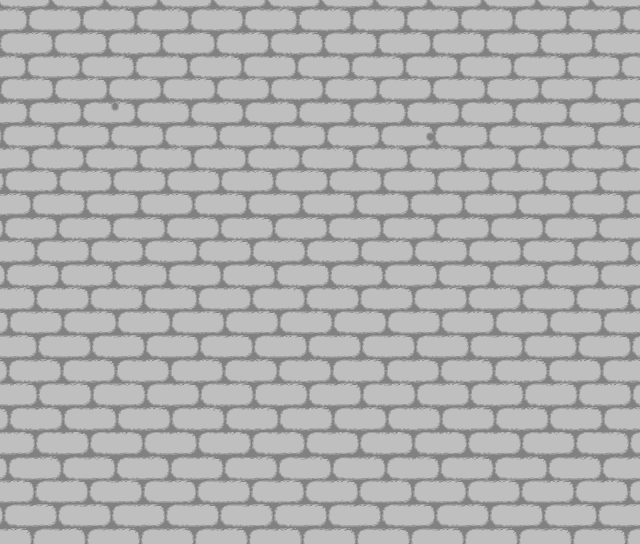
A Shadertoy shader for this texture:

```glsl
// Staggered courses of rounded grey bricks with ragged, worn edges and dark mortar.

float hash(vec2 p) {
    return fract(sin(dot(p, vec2(127.1, 311.7))) * 43758.5453);
}

float valueNoise(vec2 p) {
    vec2 i = floor(p), f = fract(p);
    f = f * f * (3.0 - 2.0 * f);
    return mix(mix(hash(i), hash(i + vec2(1, 0)), f.x),
               mix(hash(i + vec2(0, 1)), hash(i + vec2(1, 1)), f.x), f.y);
}

float roundedBox(vec2 p, vec2 halfSize, float radius) {
    vec2 q = abs(p) - halfSize + radius;
    return length(max(q, 0.0)) + min(max(q.x, q.y), 0.0) - radius;
}

// Coverage of the region d < 0 with a narrow smoothed edge
float inside(float d, float width) {
    return clamp(0.5 - d / width, 0.0, 1.0);
}

void mainImage(out vec4 fragColor, in vec2 fragCoord) {
    // The canvas is 768 by 654 units, with y measured down from the top
    vec2 p = fragCoord / iResolution.xy * vec2(768.0, 654.0);
    p.y = 654.0 - p.y;
    float edge = 0.35 * 768.0 / iResolution.x;
    vec2 pitch = vec2(64.8, 28.4);

    // Courses: a slow drift in height and a jittered half-brick stagger
    float course = (p.y + 4.4 + 3.0 * (1.0 - cos(6.2832 * p.y / 654.0))) / pitch.y;
    float row = floor(course + 0.5);
    float left = 6.0 + 34.0 * mod(row, 2.0) - 6.0 * cos(row * 0.2)
               + 4.0 * (hash(vec2(row, 3.0)) - 0.5);
    float along = (p.x - left + 1.7) / pitch.x;
    float column = floor(along);
    vec2 local = vec2(along - column - 0.5, row - course) * pitch;
    local.y += 1.2 * (hash(vec2(row, 8.0)) - 0.5);

    // Ragged outline, mostly shared by all bricks, roughest at the upper right
    vec2 grainPos = local / vec2(2.4, 1.7);
    float grain = mix(valueNoise(grainPos + 60.0),
                      valueNoise(grainPos + 40.0 * vec2(column, row) + 90.0), 0.25);
    float wear = smoothstep(5.0, 11.0, local.y) * smoothstep(-12.0, 24.0, local.x);
    float d = roundedBox(local, vec2(30.9, 12.2), 10.5);
    d += (grain - 0.5) * (2.4 + 3.4 * wear);

    // Two chipped bricks
    vec2 brick = vec2(column, row);
    if (brick == vec2(1, 5)) d = max(d, 4.0 - length((local - vec2(7, 8)) * vec2(1.0, 0.8)));
    if (brick == vec2(7, 6)) d = max(d, 5.0 - length(local - vec2(28, -1)));

    // Mortar, shadow rim, pale rim and brick face
    float shade = 0.505;
    shade = mix(shade, 0.58, inside(d - 1.0, edge));
    shade = mix(shade, 0.66, inside(d, edge));
    shade = mix(shade, 0.75, inside(d + 1.0, edge));
    fragColor = vec4(vec3(shade), 1.0);
}
```
